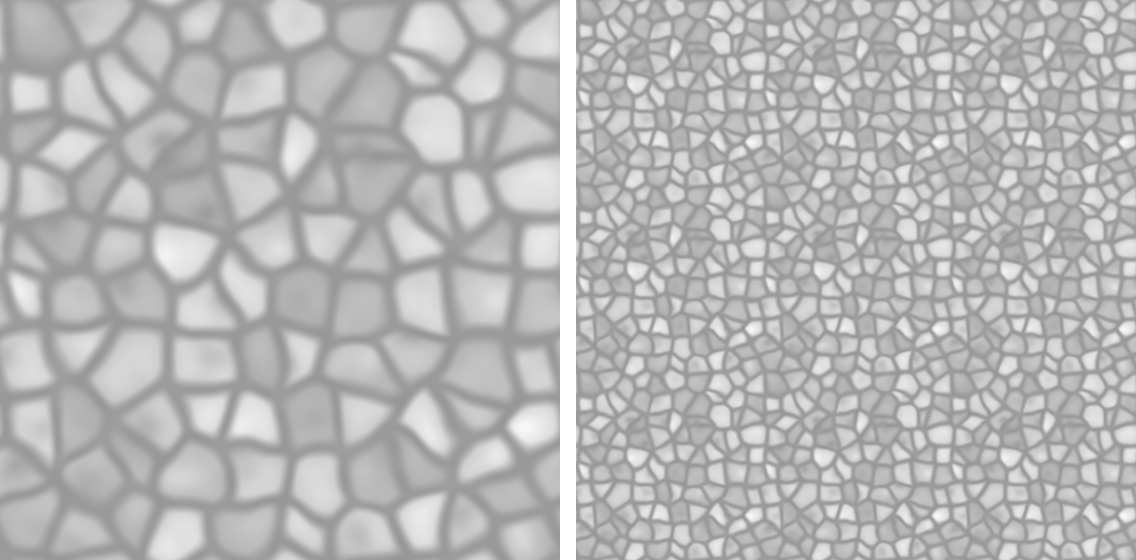
Left, the tile; right, the same tile 3 across and 3 down.
Give the GLSL for this texture, as a three.js fragment shader.

```glsl
varying vec2 vUv;

const float CELLS = 10.0;          // pebbles across the tile
const float JITTER = 0.82;         // scatter of pebble sites
const float SIZE_SPREAD = 0.16;    // difference between big and small pebbles
const float ROUNDING = 0.055;      // corner softness, in cells
const float EDGE_WIDTH = 0.21;     // shoulder of a pebble, in cells
const float DOME_WIDTH = 0.42;     // slow rise to the crown, in cells
const float WARP = 0.22;           // bend of the outlines, in cells
const float GAP_LEVEL = 0.605;
const float MOTTLE = 0.03;
const float RISE_MIN = 0.10;
const float RISE_MAX = 0.30;
const float TILT = 0.10;
const float DIMPLE_DEPTH = 0.12;
const float HIGHLIGHT = 0.08;
const float SPOT_RADIUS = 0.26;

vec3 hash3(vec2 p) {
  vec3 q = fract(vec3(p.xyx) * vec3(0.1031, 0.1030, 0.0973));
  q += dot(q, q.yxz + 33.33);
  return fract((q.xxy + q.yzz) * q.zyx);
}

// Random values of a cell, repeated every period cells
vec3 wrapHash(vec2 cell, float period, float seed) {
  return hash3(mod(cell, period) + seed);
}

// Two channels of smooth value noise that wraps, from -0.5 to 0.5
vec2 wrapNoise(vec2 uv, float period, float seed) {
  vec2 p = uv * period;
  vec2 i = floor(p);
  vec2 f = fract(p);
  f = f * f * f * (f * (f * 6.0 - 15.0) + 10.0);
  vec2 low = mix(wrapHash(i, period, seed).xy,
                 wrapHash(i + vec2(1.0, 0.0), period, seed).xy, f.x);
  vec2 high = mix(wrapHash(i + vec2(0.0, 1.0), period, seed).xy,
                  wrapHash(i + vec2(1.0, 1.0), period, seed).xy, f.x);
  return mix(low, high, f.y) - 0.5;
}

// Site position in xy, size weight in z
vec3 pebbleSite(vec2 cell) {
  vec3 h = wrapHash(cell, CELLS, 17.0);
  return vec3(cell + 0.5 + JITTER * (h.xy - 0.5), SIZE_SPREAD * h.z);
}

void main() {
  vec2 p = vUv * CELLS + WARP * wrapNoise(vUv, 14.0, 71.0);
  vec2 baseCell = floor(p);

  // Pebble that owns this point, by weighted distance
  vec2 ownCell = baseCell;
  vec2 toOwn = vec2(0.0);
  float ownPower = 100.0;
  for (int y = -2; y <= 2; y++) {
    for (int x = -2; x <= 2; x++) {
      vec2 cell = baseCell + vec2(float(x), float(y));
      vec3 site = pebbleSite(cell);
      vec2 toSite = site.xy - p;
      float power = dot(toSite, toSite) - site.z;
      if (power < ownPower) {
        ownPower = power;
        ownCell = cell;
        toOwn = toSite;
      }
    }
  }

  // Smooth minimum of the distances to all borders rounds the corners
  float borderSum = 0.0;
  for (int y = -2; y <= 2; y++) {
    for (int x = -2; x <= 2; x++) {
      if (x == 0 && y == 0) continue;
      vec3 site = pebbleSite(ownCell + vec2(float(x), float(y)));
      vec2 toSite = site.xy - p;
      float power = dot(toSite, toSite) - site.z;
      float border = 0.5 * (power - ownPower) / length(toSite - toOwn);
      borderSum += exp(-border / ROUNDING);
    }
  }
  float inset = -ROUNDING * log(borderSum);

  // Crown height, tilt and an off-centre dimple or highlight per pebble
  vec3 look = wrapHash(ownCell, CELLS, 43.0);
  vec3 place = wrapHash(ownCell, CELLS, 97.0);
  float shoulder = smoothstep(0.0, EDGE_WIDTH, inset);
  float dome = smoothstep(0.0, DOME_WIDTH, inset);
  vec2 spotOffset = toOwn + 0.5 * (place.xy - 0.5);
  float spot = exp(-dot(spotOffset, spotOffset) / (SPOT_RADIUS * SPOT_RADIUS));
  float rise = mix(RISE_MIN, RISE_MAX, look.x) * mix(0.78, 1.0, dome);
  rise += TILT * dot(toOwn, look.yz - 0.5);
  rise += spot * mix(-DIMPLE_DEPTH, HIGHLIGHT, place.z);

  // Faint mottling in the gaps
  float gap = GAP_LEVEL + MOTTLE * wrapNoise(vUv, 28.0, 131.0).x;
  gl_FragColor = vec4(vec3(gap + shoulder * rise), 1.0);
}
```
